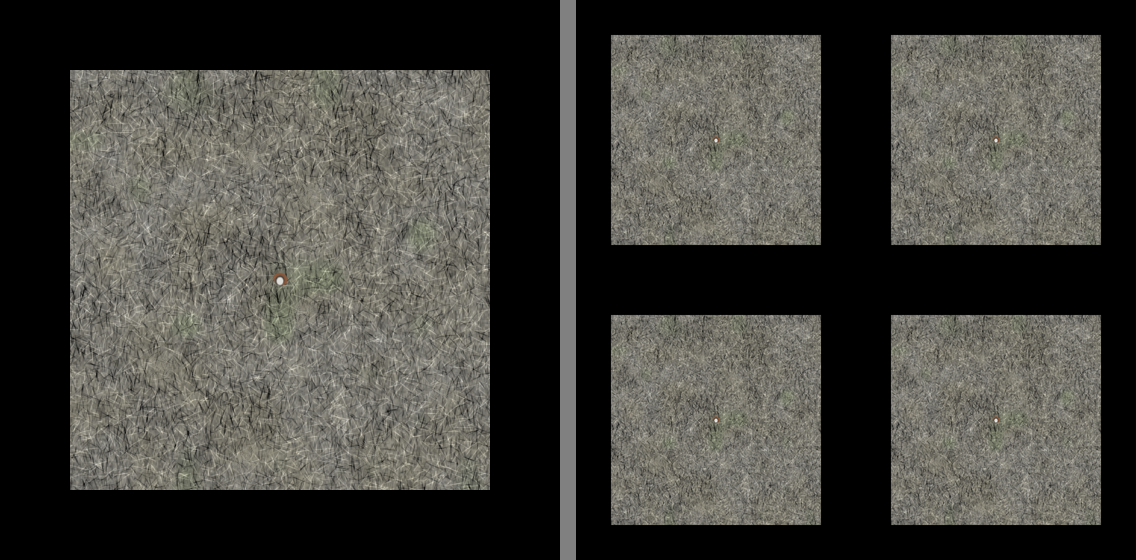
Left, the tile; right, the same tile 2 across and 2 down.
Reproduce this texture procedurally as a WebGL 2 fragment shader.

```glsl
#version 300 es
precision highp float;
// Square field of dry grass seen from above, with dark stems, pale tufts and a small ringed stone, on black.

uniform vec2 u_resolution;
out vec4 fragColor;

const float PI = 3.14159265;

vec3 hash3(vec2 cell, float seed) {
    vec3 q = fract(vec3(cell.xyx + seed * 17.31) * vec3(0.1031, 0.1030, 0.0973));
    q += dot(q, q.yxz + 33.33);
    return fract((q.xxy + q.yzz) * q.zyx);
}

// Value noise that wraps on the unit square, from 0 to 1.
float wrapNoise(vec2 p, vec2 cells, float seed) {
    vec2 q = p * cells;
    vec2 base = floor(q);
    vec2 f = q - base;
    f = f * f * (3.0 - 2.0 * f);
    float a = hash3(mod(base, cells), seed).x;
    float b = hash3(mod(base + vec2(1, 0), cells), seed).x;
    float c = hash3(mod(base + vec2(0, 1), cells), seed).x;
    float d = hash3(mod(base + vec2(1, 1), cells), seed).x;
    return mix(mix(a, b, f.x), mix(c, d, f.x), f.y);
}

// One tapered stroke per cell: x is the summed signed tone, y the strongest cover.
vec2 strokes(vec2 p, float cells, float seed, float direction, float spread,
             float halfLength, float width, float density, float pixel) {
    vec2 q = p * cells;
    vec2 home = floor(q);
    vec2 result = vec2(0.0);
    for (int y = -1; y <= 1; y++) {
        for (int x = -1; x <= 1; x++) {
            vec2 cell = home + vec2(x, y);
            vec2 id = mod(cell, cells);
            vec3 place = hash3(id, seed);
            vec3 look = hash3(id, seed + 5.7);
            float angle = direction + spread * (2.0 * place.z - 1.0);
            vec2 axis = vec2(cos(angle), sin(angle));
            vec2 offset = q - cell - place.xy;
            float reach = halfLength * mix(0.5, 1.0, look.y);
            float along = dot(offset, axis);
            float across = dot(offset, vec2(-axis.y, axis.x));
            across += 0.12 * (along * along / reach - reach) * (look.y - 0.5);
            float dist = length(vec2(max(abs(along) - reach, 0.0), across)) / cells;
            float cover = 1.0 - smoothstep(width - 0.5 * pixel, width + 0.8 * pixel, dist);
            cover *= step(look.z, density) * (1.0 - 0.5 * smoothstep(0.3, 1.0, abs(along) / reach));
            result.x += cover * (2.0 * look.x - 1.0);
            result.y = max(result.y, cover * mix(0.5, 1.0, look.x));
        }
    }
    return result;
}

// Sparse soft fans of pale radial blades.
float tufts(vec2 p, float cells, float radius, float density) {
    vec2 q = p * cells;
    vec2 home = floor(q);
    float sum = 0.0;
    for (int y = -1; y <= 1; y++) {
        for (int x = -1; x <= 1; x++) {
            vec2 cell = home + vec2(x, y);
            vec3 rnd = hash3(mod(cell, cells), 41.0);
            vec2 d = q - cell - 0.2 - 0.6 * rnd.xy;
            float angle = atan(d.y, d.x + 0.0001);
            float blades = 0.65 + 0.2 * sin(angle * 37.0 + rnd.x * 20.0) + 0.15 * sin(angle * 61.0);
            sum += step(rnd.z, density) * blades * exp(-dot(d, d) / (radius * radius));
        }
    }
    return sum;
}

// Rust ring with a dark hollow and a white stone inside.
vec3 addStone(vec3 color, vec2 d, float pixel) {
    float r = length(d);
    float hollow = 1.0 - smoothstep(0.010 - pixel, 0.010 + pixel, r);
    float ring = 1.0 - smoothstep(0.0012, 0.0012 + 1.5 * pixel, abs(r - 0.0105));
    ring *= smoothstep(-0.011, 0.0, d.y + 0.5 * d.x);
    float lump = length((d + vec2(0.0, 0.002)) * vec2(1.0, 0.85));
    float stone = 1.0 - smoothstep(0.006 - pixel, 0.006 + pixel, lump);
    color = mix(color, vec3(0.25, 0.22, 0.20), 0.75 * hollow);
    color = mix(color, vec3(0.56, 0.34, 0.22), 0.85 * ring);
    return mix(color, vec3(0.88, 0.87, 0.85), stone);
}

void main() {
    vec2 p = gl_FragCoord.xy / u_resolution;
    float pixel = 1.0 / min(u_resolution.x, u_resolution.y);

    // Broad patches and fine upright grain
    float patches = 0.6 * wrapNoise(p, vec2(11.0), 1.0) + 0.4 * wrapNoise(p, vec2(26.0, 21.0), 2.0);
    float clumps = wrapNoise(p, vec2(95.0, 60.0), 3.0);
    float grain = wrapNoise(p, vec2(370.0, 210.0), 4.0);
    float tone = 0.47 + 0.10 * (patches - 0.5) + 0.09 * (clumps - 0.5) + 0.15 * (grain - 0.5);

    // Tangled blades, from short to long
    for (int i = 0; i < 5; i++) {
        float layer = float(i);
        float cells = 84.0 - 10.0 * layer;
        tone += 0.15 * strokes(p, cells, 10.0 + layer, 1.6, 1.5, 0.85, 0.0008, 1.0, pixel).x;
    }
    tone += 0.13 * strokes(p, 38.0, 21.0, 0.2, 0.9, 0.9, 0.0006, 0.6, pixel).y;

    // Dark upright stems, denser in the shaded patches
    float shade = mix(1.0, 0.45, smoothstep(0.35, 0.65, patches));
    tone -= 0.24 * shade * strokes(p, 62.0, 30.0, 1.65, 0.4, 0.75, 0.0010, 0.65, pixel).y;
    tone -= 0.22 * shade * strokes(p, 42.0, 31.0, 1.55, 0.35, 0.75, 0.0009, 0.6, pixel).y;

    // Pale tufts and seed heads
    tone = mix(tone, 0.59, 0.6 * min(tufts(p, 8.0, 0.22, 0.25), 1.0));
    tone += 0.2 * strokes(p, 48.0, 35.0, 0.8, 1.5, 0.06, 0.0013, 0.2, pixel).y;

    // Grey, straw and green tints
    float warmth = 0.6 * wrapNoise(p, vec2(15.0), 51.0) + 0.4 * wrapNoise(p, vec2(130.0), 52.0);
    float green = smoothstep(0.7, 0.95, wrapNoise(p, vec2(12.0), 53.0));
    vec3 tint = mix(vec3(1.0, 0.995, 0.96), vec3(1.03, 1.0, 0.875), warmth);
    tint = mix(tint, vec3(0.96, 1.02, 0.83), 0.7 * green);
    vec3 color = clamp(tone, 0.08, 0.82) * tint;
    color = addStone(color, p - 0.5, pixel);

    // Black surround
    vec2 edge = abs(p - 0.5) - 0.375;
    float field = 1.0 - smoothstep(-0.5 * pixel, 0.5 * pixel, max(edge.x, edge.y));
    fragColor = vec4(color * field, 1.0);
}
```
